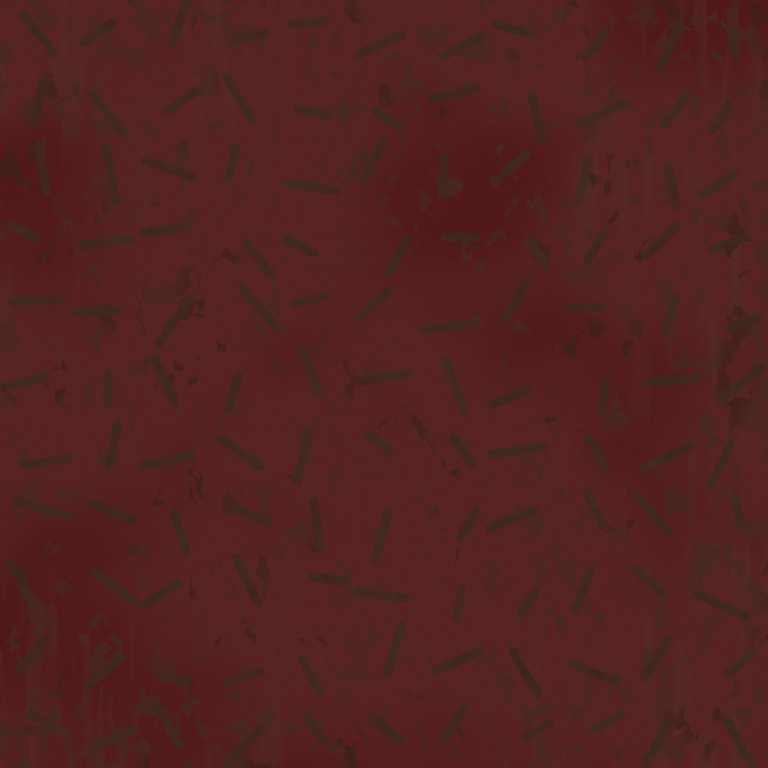
Write a Shadertoy shader that draws this texture.

```glsl
// Worn dark red paint scattered with short brown bars.
// Soft noise clouds tint the ground, warped and vertically stretched noise
// cuts olive flecks, and a jittered wrapping grid places the rough bars.

const float BAR_CELLS = 11.0;
const vec3 DEEP_RED = vec3(0.315, 0.095, 0.092);
const vec3 DULL_RED = vec3(0.340, 0.140, 0.133);
const vec3 GREY_RED = vec3(0.320, 0.175, 0.155);
const vec3 OLIVE = vec3(0.275, 0.160, 0.120);
const vec3 DARK_BROWN = vec3(0.225, 0.120, 0.085);
const vec3 BAR_BROWN = vec3(0.250, 0.160, 0.110);

float hash(vec2 p) {
    vec3 q = fract(vec3(p.xyx) * 0.1031);
    q += dot(q, q.yzx + 33.33);
    return fract((q.x + q.y) * q.z);
}

float noise(vec2 p) {
    vec2 cell = floor(p);
    vec2 f = fract(p);
    f = f * f * (3.0 - 2.0 * f);
    float low = mix(hash(cell), hash(cell + vec2(1, 0)), f.x);
    float high = mix(hash(cell + vec2(0, 1)), hash(cell + vec2(1, 1)), f.x);
    return mix(low, high, f.y);
}

float fbm(vec2 p) {
    return 0.6 * noise(p) + 0.28 * noise(p * 2.1 + 17.3) + 0.12 * noise(p * 4.3 + 41.7);
}

float segmentDistance(vec2 p, vec2 axis, float halfLength) {
    float along = clamp(dot(p, axis), -halfLength, halfLength);
    return length(p - axis * along);
}

// Distance to the nearest randomly turned bar, in canvas units.
float barDistance(vec2 uv) {
    vec2 home = floor(uv * BAR_CELLS);
    float nearest = 1.0;
    for (int y = -1; y <= 1; y++) {
        for (int x = -1; x <= 1; x++) {
            vec2 cell = home + vec2(x, y);
            vec2 id = mod(cell, BAR_CELLS) + 5.0;
            vec2 jitter = vec2(hash(id + 11.7), hash(id + 47.1)) - 0.5;
            vec2 center = (cell + 0.5 + 0.42 * jitter) / BAR_CELLS;
            float angle = 3.14159 * hash(id + 83.9);
            float halfLength = mix(0.018, 0.036, hash(id + 131.3));
            vec2 axis = vec2(cos(angle), sin(angle));
            nearest = min(nearest, segmentDistance(uv - center, axis, halfLength));
        }
    }
    return nearest;
}

// Amount of wear: light in the middle, heavier toward the rim.
float wearAmount(vec2 uv) {
    float rim = smoothstep(0.15, 0.65, length(uv - vec2(0.42, 0.48)));
    return clamp(0.6 * rim + 1.1 * (fbm(uv * 5.0 + 3.1) - 0.3), 0.0, 1.0);
}

float fleckMask(vec2 uv, float wear) {
    vec2 warp = vec2(noise(uv * 75.0 + 9.0), noise(uv * 75.0 + 63.0)) - 0.5;
    float field = fbm((uv + 0.014 * warp) * vec2(64.0, 42.0));
    float edge = mix(0.74, 0.61, wear);
    return smoothstep(edge - 0.025, edge + 0.035, field);
}

void mainImage(out vec4 fragColor, in vec2 fragCoord) {
    vec2 uv = fragCoord / iResolution.xy;
    float pixel = 1.0 / iResolution.y;
    float wear = wearAmount(uv);

    // Cloudy ground with faint vertical streaks
    float cloud = fbm(uv * vec2(3.2, 4.0) + 21.0);
    vec3 color = mix(DEEP_RED, DULL_RED, smoothstep(0.25, 0.62, cloud));
    float streak = smoothstep(0.52, 0.8, fbm(uv * vec2(70.0, 8.0) + 5.0));
    color = mix(color, GREY_RED, 0.5 * streak * smoothstep(0.35, 0.9, wear));

    // Worn flecks, a few of them darker
    float shade = smoothstep(0.55, 0.85, noise(uv * vec2(24.0, 18.0) + 77.0));
    vec3 fleckColor = mix(OLIVE, DARK_BROWN, 0.75 * shade);
    float opacity = mix(0.55, 0.95, noise(uv * 15.0 + 31.0));
    color = mix(color, fleckColor, opacity * fleckMask(uv, wear));

    // Bars with slightly ragged edges
    float ragged = 0.0022 * (noise(uv * 210.0) - 0.5);
    float edgeWidth = max(0.0009, pixel);
    float bar = 1.0 - smoothstep(-edgeWidth, edgeWidth, barDistance(uv) + ragged - 0.0057);
    vec3 barColor = BAR_BROWN + 0.02 * (noise(uv * 40.0 + 13.0) - 0.5);
    color = mix(color, barColor, 0.93 * bar);

    // Fine paint grain
    color += 0.008 * (noise(uv * 260.0 + 7.0) - 0.5);
    fragColor = vec4(color, 1.0);
}
```
